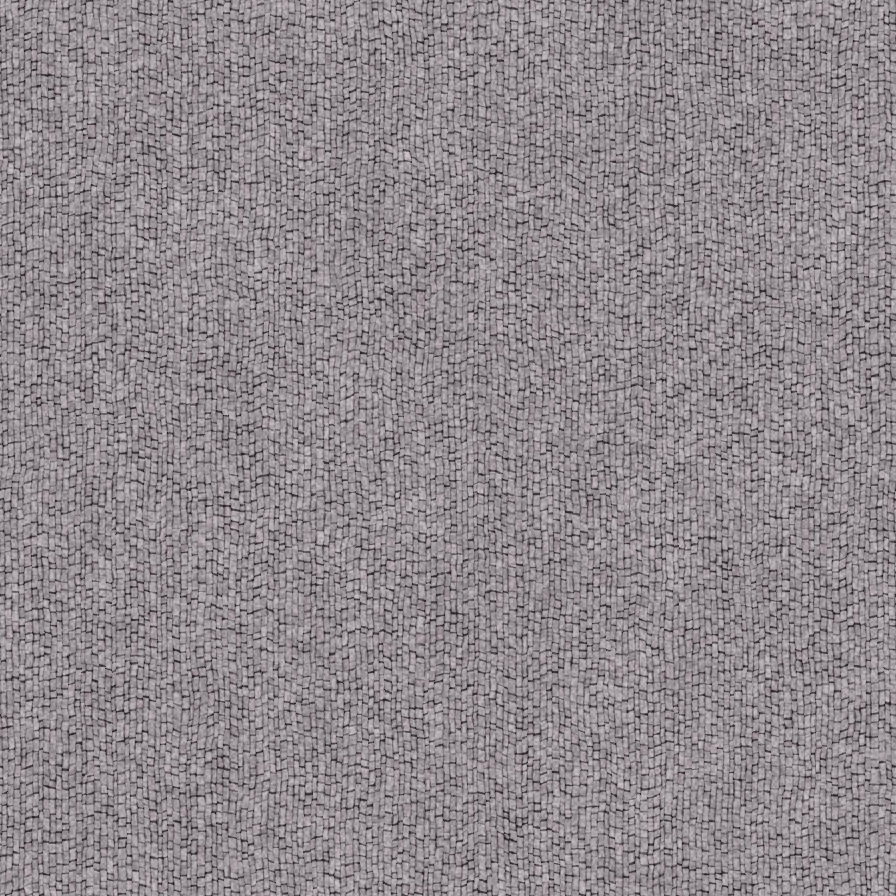
Reproduce this texture procedurally as a Shadertoy shader.

```glsl
const float COLUMNS = 144.0;
const float ROWS = 82.0;
const float EDGE_JITTER = 0.36;
const float JOINT_JITTER = 0.55;
const float JOINT_SLANT = 0.16;
const float STAGGER_JITTER = 0.55;
const float ROUGHNESS = 0.0011;
const float SEAM_WIDTH = 0.0013;
const float JOINT_WIDTH = 0.0014;
const float SEAM_DEPTH = 0.23;
const float JOINT_DEPTH = 0.37;
const float BASE_TONE = 0.638;
const float DARKEST_TONE = 0.16;
const float CELL_CONTRAST = 0.07;
const float GRAIN_CONTRAST = 0.25;
const float BLOTCH_CONTRAST = 0.03;
const vec2 GRAIN_CELLS = vec2(448.0);
const vec3 GREY_TINT = vec3(0.010, -0.013, 0.004);
const vec3 WARM_TINT = vec3(0.014, -0.006, -0.005);

// Integer hash, result from 0 to 1
float hash(vec2 p, float seed) {
    uvec3 q = uvec3(p.x, p.y, seed) * uvec3(1597u, 3571u, 7919u);
    uint h = q.x ^ (q.y * 2699u) ^ (q.z * 4177u);
    h = (h ^ (h >> 16)) * 73244475u;
    h = (h ^ (h >> 15)) * 73244475u;
    h ^= h >> 16;
    return float(h & 65535u) / 65535.0;
}

// Value noise that wraps after a whole number of cells
float wrapNoise(vec2 uv, vec2 cells, float seed) {
    vec2 p = uv * cells;
    vec2 i = floor(p);
    vec2 f = p - i;
    f = f * f * (3.0 - 2.0 * f);
    vec2 a = mod(i, cells);
    vec2 b = mod(i + 1.0, cells);
    return mix(mix(hash(a, seed), hash(vec2(b.x, a.y), seed), f.x),
               mix(hash(vec2(a.x, b.y), seed), hash(b, seed), f.x), f.y);
}

// Position of a jittered border on a wrapping line
float border(float i, float count, float lane, float jitter, float seed) {
    return i + jitter * (hash(vec2(mod(i, count), lane), seed) - 0.5);
}

// Index, lower border and upper border of the span holding x
vec3 findSpan(float x, float count, float lane, float jitter, float seed) {
    float i = floor(x);
    if (x < border(i, count, lane, jitter, seed)) i -= 1.0;
    else if (x >= border(i + 1.0, count, lane, jitter, seed)) i += 1.0;
    return vec3(i, border(i, count, lane, jitter, seed),
                border(i + 1.0, count, lane, jitter, seed));
}

void mainImage(out vec4 fragColor, in vec2 fragCoord) {
    vec2 uv = fragCoord / iResolution.xy;
    float soft = 0.5 / min(iResolution.x, iResolution.y);

    // Nearly straight upright columns
    float x = uv.x * COLUMNS
            + 0.8 * (wrapNoise(uv, vec2(18.0, 14.0), 1.0) - 0.5)
            + 0.3 * (wrapNoise(uv, vec2(72.0, 90.0), 2.0) - 0.5);
    vec3 column = findSpan(x, COLUMNS, 0.0, EDGE_JITTER, 3.0);
    float lane = mod(column.x, COLUMNS);

    // Staggered, slightly slanted blocks in each column
    float across = x - 0.5 * (column.y + column.z);
    float slant = JOINT_SLANT * (2.0 * hash(vec2(lane, 0.0), 4.0) - 1.0);
    float stagger = 0.5 * mod(lane, 2.0) + STAGGER_JITTER * hash(vec2(lane, 0.0), 5.0);
    float y = uv.y * ROWS + stagger + slant * across
            + 0.7 * (wrapNoise(uv, vec2(24.0, 16.0), 6.0) - 0.5);
    vec3 row = findSpan(y, ROWS, lane, JOINT_JITTER, 7.0);
    vec2 block = vec2(lane, mod(row.x, ROWS));

    // Rough side seams and darker cross joints
    float rough = ROUGHNESS * (wrapNoise(uv, vec2(320.0), 15.0) - 0.5);
    float seamDistance = min(x - column.y, column.z - x) / COLUMNS + rough;
    float below = y - row.y;
    float above = row.z - y;
    float jointId = mod(row.x + step(above, below), ROWS);
    float jointDistance = min(below, above) / ROWS + rough;
    float seam = 1.0 - smoothstep(0.0, SEAM_WIDTH + soft, seamDistance);
    float joint = 1.0 - smoothstep(0.0, JOINT_WIDTH + soft, jointDistance);
    seam *= mix(0.25, 1.25, wrapNoise(uv, vec2(COLUMNS, 120.0), 8.0));
    joint *= mix(0.25, 1.1, hash(vec2(lane, jointId), 9.0));

    // Block tone, fine grain and broad blotches
    float grain = 0.7 * wrapNoise(uv, GRAIN_CELLS, 10.0)
                + 0.3 * wrapNoise(uv, GRAIN_CELLS * 0.5, 11.0) - 0.5;
    float blotch = wrapNoise(uv, vec2(20.0, 12.0), 12.0) - 0.5;
    float tone = BASE_TONE + GRAIN_CONTRAST * grain
               + CELL_CONTRAST * (hash(block, 13.0) - 0.5)
               + BLOTCH_CONTRAST * blotch
               - SEAM_DEPTH * seam - JOINT_DEPTH * joint;

    float warmth = smoothstep(0.82, 1.0, hash(block, 14.0));
    vec3 color = vec3(max(tone, DARKEST_TONE)) + GREY_TINT + WARM_TINT * warmth;
    fragColor = vec4(color, 1.0);
}
```
